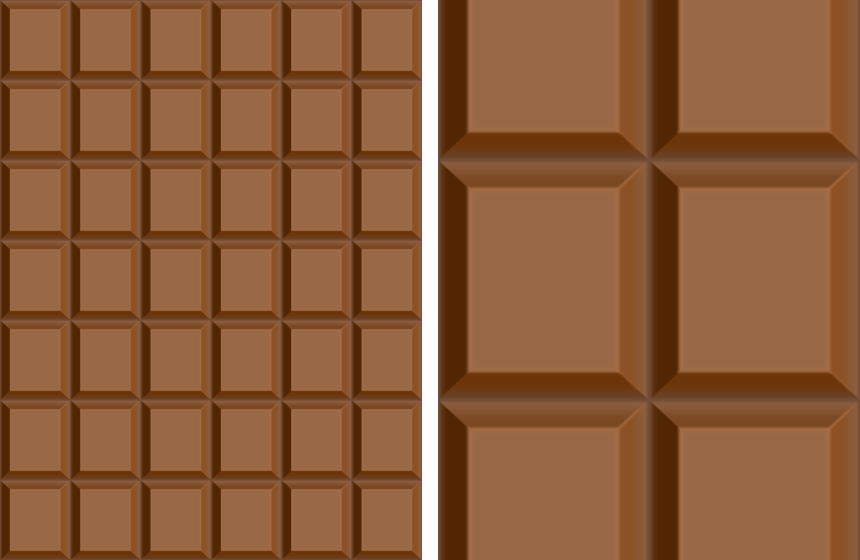
Left: the whole. Right: its middle third, enlarged.
Write a WebGL 1 fragment shader that draws this pattern.

```glsl
precision mediump float;
// Bar of bevelled milk chocolate blocks, lit from the upper right.
uniform vec2 u_resolution;

const vec2 REPEATS = vec2(6.0, 7.0);       // blocks across and down
const vec2 BEVEL = vec2(0.143, 0.117);     // bevel width, as a share of the block
const float MITER_BLUR = 0.05;             // softness of the corner folds
const float RIM_WIDTH = 0.09;              // glow around the flat top
const float FOLD_WIDTH = 0.07;             // glint on the right-hand folds

const vec3 FLAT_TOP = vec3(0.600, 0.410, 0.280);
const vec3 RIM = vec3(0.680, 0.440, 0.270);
const vec3 SEAM = vec3(0.450, 0.300, 0.200);
const vec3 LEFT_FACE = vec3(0.320, 0.150, 0.010);
const vec3 LEFT_EDGE = vec3(0.400, 0.235, 0.120);
const vec3 RIGHT_FACE = vec3(0.550, 0.320, 0.145);
const vec3 RIGHT_EDGE = vec3(0.540, 0.375, 0.265);
const vec3 TOP_FACE = vec3(0.475, 0.280, 0.125);
const vec3 TOP_EDGE = vec3(0.550, 0.365, 0.245);
const vec3 BOTTOM_FACE = vec3(0.425, 0.205, 0.035);
const vec3 BOTTOM_EDGE = vec3(0.410, 0.260, 0.155);

float glow(float offset, float width) {
  float k = offset / width;
  return exp(-k * k);
}

// Shade of one bevel side: depth runs from 0 at the groove to 1 at the top.
vec3 bevelShade(vec3 edge, vec3 face, float depth, float reach) {
  return mix(edge, face, smoothstep(0.0, reach, depth));
}

void main() {
  vec2 cell = fract(gl_FragCoord.xy / u_resolution * REPEATS);
  vec2 pixel = REPEATS / (u_resolution * BEVEL);
  float blur = max(pixel.x, pixel.y);

  // Depth into the bevel from the nearest vertical and horizontal groove
  vec2 side = step(0.5, cell);
  vec2 inset = min(cell, 1.0 - cell) / BEVEL;
  float depth = min(inset.x, inset.y);

  // Four sides, joined along the diagonal folds
  vec3 leftSide = bevelShade(LEFT_EDGE, LEFT_FACE, depth, 0.35);
  vec3 rightSide = bevelShade(RIGHT_EDGE, RIGHT_FACE, depth, 0.65);
  vec3 topSide = bevelShade(TOP_EDGE, TOP_FACE, depth, 0.85);
  vec3 bottomSide = bevelShade(BOTTOM_EDGE, BOTTOM_FACE, depth, 0.65);
  vec3 across = mix(leftSide, rightSide, side.x);
  vec3 upright = mix(bottomSide, topSide, side.y);
  float fold = inset.x - inset.y;
  float miter = max(MITER_BLUR, 0.6 * blur);
  vec3 color = mix(across, upright, smoothstep(-miter, miter, fold));

  // Glints on the folds, strongest at the upper right
  float glint = side.x * mix(0.25, 0.65, side.y);
  glint *= glow(fold, max(FOLD_WIDTH, 0.5 * blur));
  color = mix(color, RIM, glint * smoothstep(0.05, 0.5, depth));

  // Groove between blocks
  float groove = 1.0 - smoothstep(0.0, max(0.14, blur), depth);
  color = mix(color, SEAM, groove);

  // Flat top with a warm, softly lit rim
  float soften = max(0.09, 0.5 * blur);
  color = mix(color, FLAT_TOP, smoothstep(1.0 - soften, 1.0 + soften, depth));
  color = mix(color, RIM, 0.5 * glow(depth - 1.06, max(RIM_WIDTH, 0.5 * blur)));

  gl_FragColor = vec4(color, 1.0);
}
```
